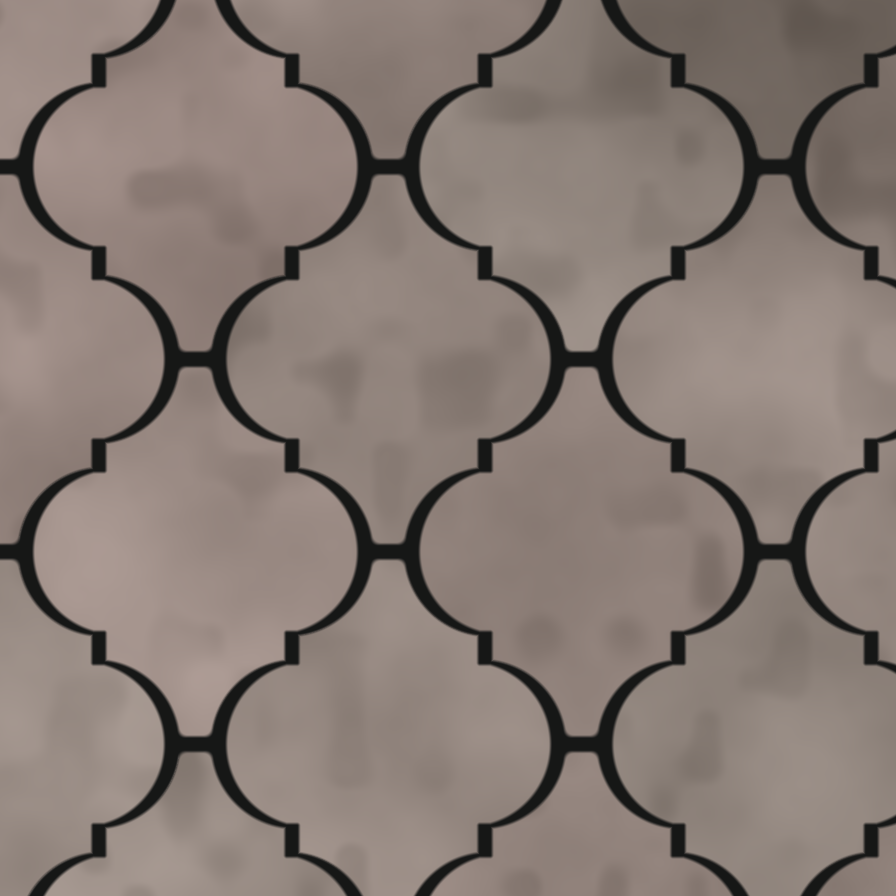
A three.js fragment shader for this pattern:

```glsl
// Arabesque lantern tiles in weathered taupe stone with dark grout.
varying vec2 vUv;

// Layout: half the tile period, and the centre of one tile
const vec2 PITCH = vec2(0.2155, 0.2148);
const vec2 TILE_ORIGIN = vec2(0.4336, 0.599);

// Grout shape, in units of PITCH
const float INNER_CENTRE = 0.411;
const float INNER_RADIUS = 0.428;
const float OUTER_CENTRE = 0.480;
const float OUTER_RADIUS = 0.439;
const vec2 BRIDGE_HALF = vec2(0.12, 0.040);
const vec2 STEP_HALF = vec2(0.0375, 0.088);
const float STEP_ROUNDING = 0.012;
const float FILLET = 0.04;
const float EDGE = 0.011;

// Colours
const vec3 GROUT = vec3(0.085, 0.09, 0.088);
const vec3 STONE_DARK = vec3(0.37, 0.32, 0.295);
const vec3 STONE_LIGHT = vec3(0.665, 0.59, 0.565);
const vec3 GREY_TINT = vec3(0.965, 1.005, 0.995);

// Wear
const float BASE_TONE = 0.78;
const float TILE_VARIATION = 0.20;
const float CLOUD_STRENGTH = 0.50;
const float SMUDGE_STRENGTH = 0.26;
const float SHADE_STRENGTH = 0.55;
const vec2 SHADE_CENTRE = vec2(0.88, 1.0);
const float SHADE_RADIUS = 0.42;

float hash(vec2 p) {
  vec3 q = fract(p.xyx * vec3(0.1031, 0.1030, 0.0973));
  q += dot(q, q.yzx + 33.33);
  return fract((q.x + q.y) * q.z);
}

float noise(vec2 p) {
  vec2 i = floor(p);
  vec2 f = fract(p);
  f = f * f * (3.0 - 2.0 * f);
  float low = mix(hash(i), hash(i + vec2(1.0, 0.0)), f.x);
  float high = mix(hash(i + vec2(0.0, 1.0)), hash(i + 1.0), f.x);
  return mix(low, high, f.y);
}

float fbm(vec2 p) {
  float sum = 0.0;
  float amplitude = 0.55;
  for (int i = 0; i < 4; i++) {
    sum += amplitude * noise(p);
    p = mat2(0.8, 0.6, -0.6, 0.8) * p * 2.03 + 17.3;
    amplitude *= 0.45;
  }
  return sum;
}

float box(vec2 p, vec2 halfSize) {
  vec2 d = abs(p) - halfSize;
  return length(max(d, 0.0)) + min(max(d.x, d.y), 0.0);
}

float smoothMin(float a, float b, float k) {
  float h = max(k - abs(a - b), 0.0) / k;
  return min(a, b) - 0.25 * h * h * k;
}

// Distance to the grout; tile receives the cell index of the surrounding tile
float groutDistance(vec2 p, out vec2 tile) {
  vec2 cell = floor(p + 0.5);
  vec2 local = p - cell;
  tile = cell;

  // A short vertical step sits on every cell corner
  float d = box(abs(local) - 0.5, STEP_HALF - STEP_ROUNDING) - STEP_ROUNDING;

  // Odd cells hold two tapered arcs joined by a bridge
  if (mod(cell.x + cell.y, 2.0) > 0.5) {
    vec2 q = vec2(1.0 - abs(local.x), local.y);
    float outer = length(q - vec2(OUTER_CENTRE, 0.0)) - OUTER_RADIUS;
    float inner = length(q - vec2(INNER_CENTRE, 0.0)) - INNER_RADIUS;
    float arcs = max(outer, -inner);
    d = min(d, smoothMin(arcs, box(local, BRIDGE_HALF), FILLET));
    vec2 side = step(0.0, local) * 2.0 - 1.0;
    tile += outer < 0.0 ? vec2(side.x, 0.0) : vec2(0.0, side.y);
  }
  return d;
}

vec3 stone(vec2 p, vec2 tile) {
  float tileRandom = hash(tile + 41.0);
  vec2 grain = p + 13.0 * vec2(tileRandom, hash(tile + 73.0));

  // Soft clouds, small smudges and one broad shaded corner
  float tone = BASE_TONE + TILE_VARIATION * (tileRandom - 0.5);
  tone += CLOUD_STRENGTH * (fbm(grain * 1.5) - 0.5);
  float smudge = smoothstep(0.55, 0.9, noise(grain * 4.5 + 5.0));
  tone -= SMUDGE_STRENGTH * smudge * noise(grain * 1.7 + 29.0);
  float shade = 1.0 - smoothstep(0.0, SHADE_RADIUS, distance(vUv, SHADE_CENTRE));
  tone += 0.14 * (0.5 - vUv.x) - SHADE_STRENGTH * shade;

  vec3 colour = mix(STONE_DARK, STONE_LIGHT, clamp(tone, 0.0, 1.1));
  return colour * mix(vec3(1.0), GREY_TINT, hash(tile + 97.0));
}

void main() {
  vec2 p = (vUv - TILE_ORIGIN) / PITCH;
  vec2 tile;
  float d = groutDistance(p, tile);
  vec3 colour = mix(GROUT, stone(p, tile), smoothstep(-EDGE, EDGE, d));
  gl_FragColor = vec4(colour, 1.0);
}
```
